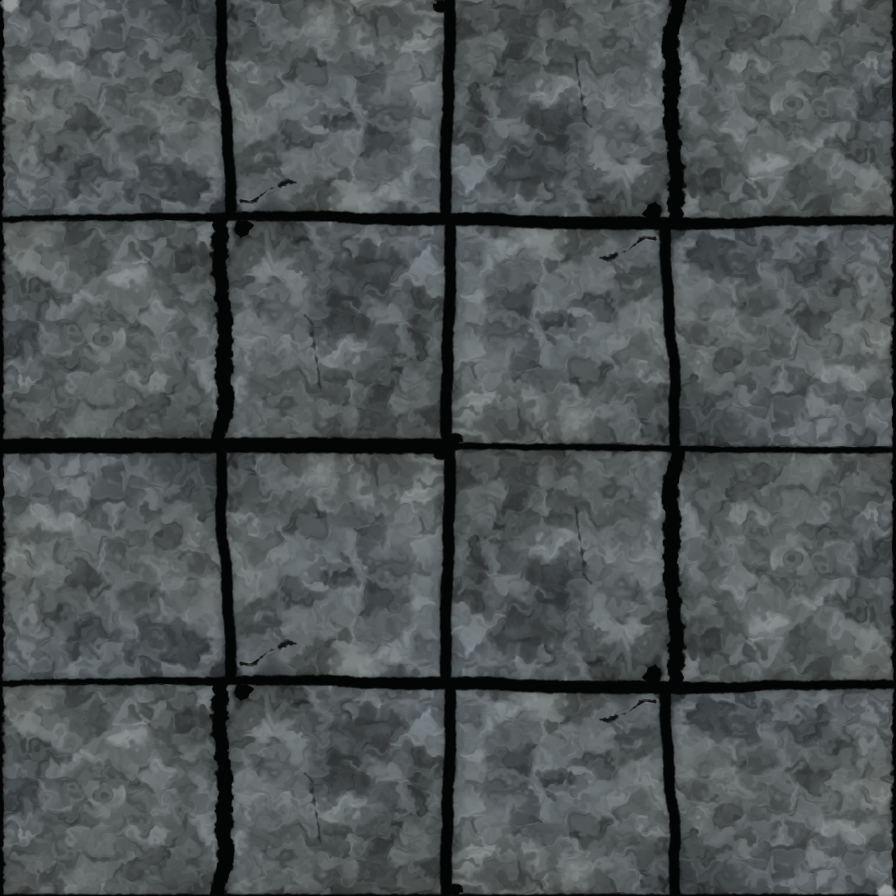
This texture is drawn by a Shadertoy shader. Its source:

```glsl
const vec3 GROUT = vec3(0.012, 0.015, 0.015);
const vec3 WARM_STONE = vec3(0.96, 1.0, 0.985);
const vec3 COOL_STONE = vec3(0.92, 1.0, 1.04);
const vec3 CRACK_COLOR = vec3(0.13, 0.14, 0.12);
const float ROW_EDGES[5] = float[5](0.0, 0.237, 0.502, 0.755, 1.0);

vec2 hash22(vec2 p) {
    vec3 h = fract(p.xyx * vec3(0.1031, 0.1030, 0.0973));
    h += dot(h, h.yzx + 33.33);
    return fract((h.xx + h.yz) * h.zy);
}

float noise(vec2 p) {
    vec2 cell = floor(p), f = fract(p);
    f = f * f * (3.0 - 2.0 * f);
    float low = mix(hash22(cell).x, hash22(cell + vec2(1, 0)).x, f.x);
    float high = mix(hash22(cell + vec2(0, 1)).x, hash22(cell + vec2(1, 1)).x, f.x);
    return mix(low, high, f.y);
}

// Flat cellular dabs with softly blended borders
float dabs(vec2 p, float sharpness) {
    vec2 cell = floor(p);
    vec2 sum = vec2(0.0);
    for (int j = -1; j <= 1; j++)
    for (int i = -1; i <= 1; i++) {
        vec2 id = cell + vec2(i, j);
        float dist = length(id + hash22(id) - p);
        sum += exp(-sharpness * dist) * vec2(hash22(id + 71.0).y, 1.0);
    }
    return sum.x / sum.y;
}

float segmentDistance(vec2 p, vec2 a, vec2 b) {
    vec2 ab = b - a;
    return length(p - a - ab * clamp(dot(p - a, ab) / dot(ab, ab), 0.0, 1.0));
}

float coverage(float dist, float softness) {
    return 1.0 - smoothstep(-softness, softness, dist);
}

// Mottled stone, brighter beside the middle seam
vec3 stone(vec2 p) {
    vec2 warp = vec2(noise(p * 75.0), noise(p * 75.0 + 40.0)) - 0.5;
    vec2 fine = vec2(noise(p * 190.0 + 9.0), noise(p * 190.0 + 80.0)) - 0.5;
    vec2 q = (p + warp * 0.020 + fine * 0.007) * vec2(1.0, 1.2);
    float tone = 0.362;
    tone += 0.13 * (noise(p * 13.0 + 5.0) - 0.5);
    tone += 0.15 * (dabs(q * 27.0, 14.0) - 0.5);
    tone += 0.15 * (dabs(q * 54.0 + 17.0, 14.0) - 0.5);
    tone += 0.08 * (dabs(q * 115.0 + 31.0, 10.0) - 0.5);
    tone += 0.035 * exp(-pow((p.x - 0.5) / 0.09, 2.0)) - 0.006;
    return tone * mix(COOL_STONE, WARM_STONE, noise(p * 8.0 + 23.0));
}

// Three leaning vertical seams and the outer sides
float verticalSeams(vec2 p, float along, float rough) {
    vec3 shift = mix(vec3(0.006, -0.003, 0.004), vec3(-0.003, 0.002, 0.005),
                     smoothstep(0.2, 0.8, along));
    shift.z += 0.008 * smoothstep(0.8, 1.0, along) - 0.005 * smoothstep(0.15, 0.55, along);
    vec3 halfWidth = vec3(0.0060, 0.0064, 0.0085);
    float wobble = 0.004 * (noise(vec2(p.y * 24.0, floor(p.x * 4.0 + 0.5))) - 0.5);
    vec3 seams = abs(p.x - vec3(0.25, 0.5, 0.75) - shift - wobble) - halfWidth;
    seams += rough * vec3(0.0015, 0.0015, 0.005);
    float side = min(p.x, 1.0 - p.x) - 0.004 + rough * 0.004;
    return min(min(seams.x, seams.y), min(seams.z, side));
}

// Horizontal seams swell and bend along their length
float horizontalSeams(vec2 uv, float rough) {
    float swell = 0.0032 + 0.0040 * smoothstep(0.03, 0.55, uv.x)
                - 0.0022 * smoothstep(0.72, 0.9, uv.x);
    float bend = 0.0035 * sin(6.28318 * uv.x) + 0.003 * (noise(vec2(uv.x * 22.0, 3.0)) - 0.5);
    float outer = min(abs(uv.y - ROW_EDGES[1] - bend), abs(uv.y - ROW_EDGES[3] - bend)) - swell;
    float sag = 0.004 * smoothstep(0.6, 0.95, uv.x) - 0.25 * bend;
    float middleWidth = mix(0.0085, 0.0036, smoothstep(0.495, 0.515, uv.x));
    float middle = abs(uv.y - ROW_EDGES[2] + sag) - middleWidth;
    return min(min(outer, middle), uv.y - 0.002) + rough * 0.0015;
}

void mainImage(out vec4 fragColor, in vec2 fragCoord) {
    vec2 uv = fragCoord / iResolution.xy;
    float softness = max(0.0016, 0.8 / iResolution.y);

    // Every other row is the same strip turned half around
    int row = 0;
    for (int i = 1; i < 4; i++) row += int(uv.y > ROW_EDGES[i]);
    float along = (uv.y - ROW_EDGES[row]) / (ROW_EDGES[row + 1] - ROW_EDGES[row]);
    bool turned = row % 2 == 0;
    along = turned ? 1.0 - along : along;
    vec2 p = vec2(turned ? 1.0 - uv.x : uv.x, along * 0.25);

    float rough = noise(p * 150.0) + 0.5 * noise(p * 320.0) - 0.75;
    vec3 color = stone(p);

    // Hairline crack and broken streak
    vec2 bent = p + 0.010 * (vec2(noise(p * 60.0), noise(p * 60.0 + 50.0)) - 0.5);
    float crack = segmentDistance(bent, vec2(0.641, 0.185), vec2(0.658, 0.105)) - 0.001;
    float streak = segmentDistance(bent, vec2(0.270, 0.018), vec2(0.330, 0.043)) - 0.001;
    color = mix(color, CRACK_COLOR, 0.75 * coverage(crack + rough * 0.004, 0.002));
    color = mix(color, GROUT, 0.85 * coverage(streak + rough * 0.008, 0.002));

    // Seams with chipped corners
    float gap = min(verticalSeams(p, along, rough), horizontalSeams(uv, rough));
    float chips = min(length(p - vec2(0.729, 0.010)) - 0.010,
                      length(p - vec2(0.494, 0.243)) - 0.009);
    gap = min(gap, chips + rough * 0.008);
    color *= 1.0 - 0.22 * exp(-max(gap, 0.0) / 0.004);
    color = mix(color, GROUT, coverage(gap, softness));

    // Pale worn corner
    float corner = length(p - vec2(0.012, 0.247)) - 0.010 + rough * 0.006;
    float atCanvasEnd = float(row == 0 || row == 3);
    color = mix(color, vec3(0.62, 0.64, 0.64), 0.8 * atCanvasEnd * coverage(corner, 0.003));

    fragColor = vec4(color, 1.0);
}
```
